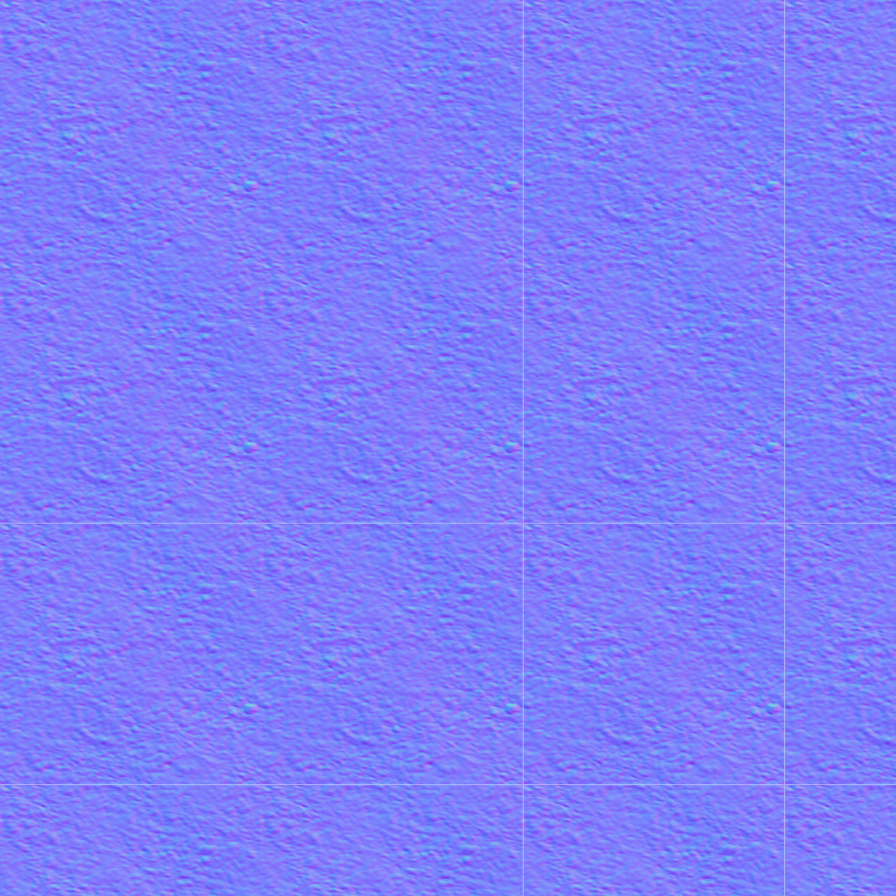
Give the GLSL for this texture map, as a WebGL 2 fragment shader.

```glsl
#version 300 es
precision highp float;

#define REPEATS 3.4286
#define ROUGHNESS 1.0
#define DENT_DEPTH 0.30
#define DENT_SHARE 0.006
#define CREASE_WARP 0.012
#define BROAD_TILT 0.034
#define BLUE_LEVEL 0.985
#define SEAM_WIDTH 0.0013
#define SEAM_COLOR vec3(0.74, 0.78, 0.98)
#define SEAM_OPACITY 0.65

uniform vec2 u_resolution;
out vec4 fragColor;

const float TAU = 6.2831853;

vec3 hash3(vec3 p) {
    p = fract(p * vec3(0.1031, 0.1030, 0.0973));
    p += dot(p, p.yxz + 33.33);
    return fract((p.xxy + p.yxx) * p.zyx);
}

// Slope of cellular bumps on a sheared lattice that repeats once per tile.
// grid = (columns, rows, shear); share = part of the cells that hold a bump.
vec2 bumpSlope(vec2 p, vec3 grid, float share, float seed) {
    vec2 q = vec2(p.x * grid.x, p.x * grid.z + p.y * grid.y);
    vec2 base = floor(q);
    vec2 slope = vec2(0.0);
    for (int j = -1; j <= 1; j++) {
        for (int i = -1; i <= 1; i++) {
            vec2 cell = base + vec2(i, j);
            vec2 id = cell - floor((cell.x + 0.5) / grid.x) * grid.xz;
            id.y = mod(id.y, grid.y);
            vec3 rnd = hash3(vec3(id, seed));
            float present = step(hash3(vec3(id, seed + 57.0)).x, share);
            vec2 d = q - cell - rnd.xy;
            float falloff = max(1.0 - dot(d, d), 0.0);
            slope -= present * (rnd.z * 2.0 - 1.0) * 4.0 * d * falloff;
        }
    }
    // Back from lattice space to tile space
    return vec2(slope.x * grid.x + slope.y * grid.z, slope.y * grid.y) / grid.y;
}

// Layered wrinkles, each one bent by the slopes of the coarser ones
vec2 wrinkleSlope(vec2 p) {
    p += 0.005 * sin(TAU * (p.yx * vec2(3.0, 2.0) + p * vec2(2.0, 4.0)));
    vec2 slope = 0.040 * bumpSlope(p, vec3(15.0, 24.0, 5.0), 1.0, 3.0);
    slope += 0.080 * bumpSlope(p + CREASE_WARP * slope, vec3(31.0, 47.0, 5.0), 1.0, 11.0);
    slope += 0.120 * bumpSlope(p + CREASE_WARP * slope, vec3(53.0, 83.0, 3.0), 1.0, 23.0);
    float patchiness = 1.0 + 0.16 * sin(TAU * (p.x - 2.0 * p.y))
                           + 0.14 * sin(TAU * (2.0 * p.x + p.y) + 1.3);
    return slope * patchiness * ROUGHNESS;
}

// Sparse small nicks
vec2 dentSlope(vec2 p) {
    return DENT_DEPTH * bumpSlope(p, vec3(27.0, 44.0, -6.0), DENT_SHARE, 41.0);
}

// Broad diagonal undulation of the surface
vec2 broadSlope(vec2 p) {
    float band = cos(TAU * (p.x + p.y)) + 0.4 * cos(TAU * (2.0 * p.x + p.y) + 2.0);
    float swell = sin(TAU * (p.x - p.y) + 0.8);
    return BROAD_TILT * vec2(-band, 0.4 * swell);
}

// Pixel coverage of the tile joints, faint at the first and clear after it
float seamCoverage(vec2 fromTopLeft, float pixel) {
    vec2 joint = floor(fromTopLeft * REPEATS + 0.5);
    vec2 d = fromTopLeft - joint / REPEATS - 0.5 * SEAM_WIDTH;
    vec2 high = min(d + 0.5 * pixel, vec2(0.5 * SEAM_WIDTH));
    vec2 low = max(d - 0.5 * pixel, vec2(-0.5 * SEAM_WIDTH));
    vec2 coverage = clamp((high - low) / pixel, 0.0, 1.0);
    vec2 strength = step(0.5, joint) * mix(vec2(0.08), vec2(1.0), step(1.5, joint));
    coverage *= strength;
    return max(coverage.x, coverage.y);
}

void main() {
    float pixel = 1.0 / u_resolution.y;
    vec2 uv = gl_FragCoord.xy * pixel;
    vec2 tile = vec2(uv.x, uv.y - 1.0) * REPEATS;

    // Surface normal packed as colour
    vec2 slope = wrinkleSlope(tile) + dentSlope(tile) + broadSlope(tile);
    vec3 normal = normalize(vec3(-slope, 1.0));
    vec3 color = (0.5 + 0.5 * normal) * vec3(0.99, 0.99, BLUE_LEVEL);

    float seam = seamCoverage(vec2(uv.x, 1.0 - uv.y), pixel);
    color = mix(color, SEAM_COLOR, seam * SEAM_OPACITY);
    fragColor = vec4(color, 1.0);
}
```
